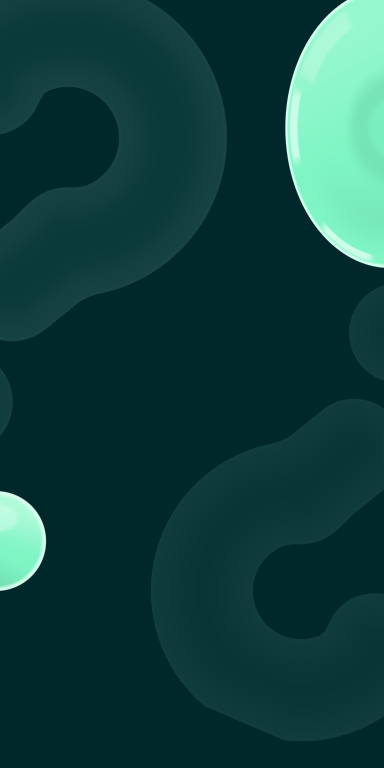
This background is drawn by a Shadertoy shader. Its source:

```glsl
const vec3 NIGHT = vec3(0.0, 0.155, 0.170);
const vec3 TEAL_CORE = vec3(0.045, 0.228, 0.228);
const vec3 TEAL_EDGE = vec3(0.085, 0.257, 0.257);
const vec3 MINT = vec3(0.50, 0.96, 0.77);
const vec3 MINT_SHADE = vec3(0.42, 0.84, 0.67);
const vec3 MINT_LIGHT = vec3(0.69, 0.98, 0.85);
const vec3 SHINE = vec3(0.87, 1.0, 0.95);

// Hook shape: an arc, a slanted tail and a round head
const float ARC_RADIUS = 0.2734;
const float TUBE_RADIUS = 0.1406;
const float ARC_MIDDLE = 0.48;
const float ARC_HALF_ANGLE = 2.05;
const vec2 TAIL_END = vec2(-0.146, -0.391);
const vec2 HEAD = vec2(-0.198, 0.138);
const float FILLET = 0.02;

const vec2 UPPER_HOOK = vec2(0.177, 1.641);
const vec2 LOWER_HOOK = vec2(0.784, 0.461);
const float LOWER_SCALE = 0.945;
const vec2 CUT_NORMAL = vec2(-0.394, -0.919);
const float CUT_OFFSET = 0.358;

const vec2 LEFT_DOT = vec2(-0.102, 0.953);
const vec2 RIGHT_DOT = vec2(1.039, 1.133);
const vec2 RING = vec2(1.016, 1.667);
const vec2 RING_RADII = vec2(0.273, 0.365);
const vec2 BALL = vec2(-0.010, 0.591);
const float BALL_RADIUS = 0.130;

float smoothUnion(float a, float b, float k) {
    float h = max(k - abs(a - b), 0.0) / k;
    return min(a, b) - 0.25 * k * h * h;
}

float segmentDistance(vec2 p, vec2 a, vec2 b) {
    vec2 ab = b - a;
    float t = clamp(dot(p - a, ab) / dot(ab, ab), 0.0, 1.0);
    return length(p - a - t * ab);
}

float hookDistance(vec2 p) {
    float c = cos(ARC_MIDDLE), s = sin(ARC_MIDDLE);
    vec2 q = vec2(c * p.x + s * p.y, c * p.y - s * p.x);
    float a = clamp(atan(q.y, q.x), -ARC_HALF_ANGLE, ARC_HALF_ANGLE);
    float arc = length(q - ARC_RADIUS * vec2(cos(a), sin(a))) - TUBE_RADIUS;
    float tail = segmentDistance(p, vec2(0.0, -ARC_RADIUS), TAIL_END) - 0.1385;
    float head = length(p - HEAD) - 0.130;
    return smoothUnion(smoothUnion(arc, tail, FILLET), head, FILLET);
}

float coverage(float d, float pixel) {
    return 1.0 - smoothstep(-0.75 * pixel, 0.75 * pixel, d);
}

// Faint tube, darker along its middle, with a thin lit rim
vec3 paintTube(vec3 under, float d, float strength, float pixel) {
    vec3 tone = mix(TEAL_CORE, TEAL_EDGE, smoothstep(-0.12, 0.0, d));
    tone += 0.012 * smoothstep(-0.012, 0.0, d);
    return mix(under, tone, strength * coverage(d, pixel));
}

// Curved reflection, given by its angle range and distance from the centre
float arcShine(vec2 e, float angle, float halfAngle, float radius, float width) {
    vec2 dir = vec2(cos(angle), sin(angle));
    float away = acos(clamp(dot(normalize(e + 1e-5), dir), -1.0, 1.0));
    float along = 1.0 - smoothstep(halfAngle - 0.08, halfAngle + 0.04, away);
    float across = 1.0 - smoothstep(0.6 * width, width, abs(length(e) - radius));
    return along * across;
}

vec3 ringColor(vec2 e) {
    float r = length(e);
    vec3 color = mix(MINT, MINT_LIGHT, 0.45 * smoothstep(-0.1, 0.9, e.y - 0.4 * e.x));
    color = mix(color, MINT_SHADE, 0.5 * smoothstep(0.15, 0.8, -e.y) * (1.0 - smoothstep(0.6, 0.95, r)));
    // Stepped hollow in the middle
    color = mix(color, MINT_SHADE, 0.55 * smoothstep(0.46, 0.30, r));
    color = mix(color, MINT, 0.6 * smoothstep(0.24, 0.16, r));
    // Reflections and rim
    color = mix(color, MINT_LIGHT, 0.85 * arcShine(e, 2.38, 0.36, 0.87, 0.09));
    color = mix(color, SHINE, 0.75 * arcShine(e, 3.13, 0.29, 0.92, 0.045));
    color = mix(color, SHINE, 0.8 * arcShine(e, 4.25, 0.29, 0.945, 0.03));
    return mix(color, SHINE, 0.9 * smoothstep(0.965, 0.99, r));
}

vec3 ballColor(vec2 e) {
    vec3 color = mix(MINT, MINT_LIGHT, smoothstep(-0.2, 0.9, e.y + 0.3 * e.x));
    color = mix(color, MINT_SHADE, 0.6 * smoothstep(0.1, 0.9, -e.y - 0.5 * e.x));
    float patchShape = length((e - vec2(0.05, 0.46)) / vec2(0.42, 0.30));
    color = mix(color, SHINE, 0.4 * smoothstep(1.1, 0.7, patchShape));
    return mix(color, SHINE, 0.9 * smoothstep(0.88, 0.97, length(e)));
}

void mainImage(out vec4 fragColor, in vec2 fragCoord) {
    // The canvas is two units high
    float pixel = 2.0 / iResolution.y;
    vec2 p = fragCoord * pixel;
    vec3 color = NIGHT;

    // Hooks: the lower one is turned half round and trimmed
    float upper = hookDistance(p - UPPER_HOOK);
    float lower = hookDistance((LOWER_HOOK - p) / LOWER_SCALE) * LOWER_SCALE;
    lower = max(lower, dot(p, CUT_NORMAL) + CUT_OFFSET);
    color = paintTube(color, upper, 1.0, pixel);
    color = paintTube(color, lower, 0.75, pixel);
    color = paintTube(color, length(p - LEFT_DOT) - 0.135, 0.85, pixel);
    color = paintTube(color, length(p - RIGHT_DOT) - 0.130, 0.75, pixel);

    // Glossy ring and ball
    vec2 e = (p - RING) / RING_RADII;
    float r = length(e);
    float ring = (r - 1.0) * r / max(length(e / RING_RADII), 1e-4);
    color = mix(color, ringColor(e), coverage(ring, pixel));
    vec2 b = (p - BALL) / BALL_RADIUS;
    color = mix(color, ballColor(b), coverage((length(b) - 1.0) * BALL_RADIUS, pixel));

    fragColor = vec4(color, 1.0);
}
```
